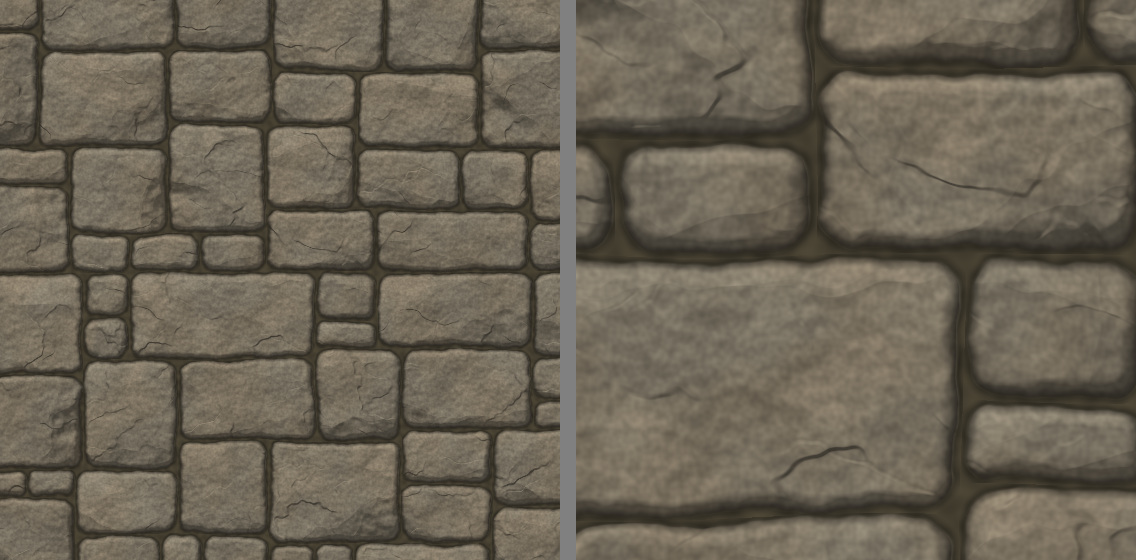
Left, the full canvas; right, a detail of the centre.
Write a three.js fragment shader that draws this texture.

```glsl
// Rough grey-brown stone wall: irregular bevelled blocks with dark recessed joints.
varying vec2 vUv;

const vec2  GRID = vec2(5.0, 7.2);            // block lattice across the canvas
const float WALL_MIN = 0.16;                  // range of each joint inside its cell
const float WALL_MAX = 0.84;
const float HALF_JOINT = 0.0034;
const float CORNER_RADIUS = 0.021;
const float BEVEL_WIDTH = 0.0115;
const float BEVEL_HEIGHT = 0.0056;
const float LEDGE_HEIGHT = 0.0013;
const float CHIP_SLOPE = 0.17;
const float MIN_SHADE = 0.62;
const vec3  WARM_STONE = vec3(0.477, 0.436, 0.369);
const vec3  GREY_STONE = vec3(0.459, 0.430, 0.374);
const vec3  MORTAR = vec3(0.238, 0.217, 0.168);
const vec3  LIGHT = vec3(-0.16, 0.54, 0.82);

struct Stone { vec2 center; vec2 halfSize; vec2 seed; };

vec2 hash2(vec2 p) {
  vec3 h = fract(p.xyx * vec3(0.1031, 0.1030, 0.0973));
  h += dot(h, h.yzx + 33.33);
  return fract((h.xx + h.yz) * h.zy);
}

float corner(vec2 cell, vec2 offset) {
  float angle = 6.2832 * hash2(cell).x;
  return dot(vec2(cos(angle), sin(angle)), offset);
}

// Gradient noise, roughly -0.7 to 0.7
float noise(vec2 p) {
  vec2 i = floor(p), f = p - i;
  vec2 u = f * f * f * (f * (f * 6.0 - 15.0) + 10.0);
  vec2 e = vec2(1.0, 0.0);
  return mix(mix(corner(i, f), corner(i + e, f - e), u.x),
             mix(corner(i + e.yx, f - e.yx), corner(i + e.xx, f - e.xx), u.x), u.y);
}

float fbm(vec2 p) {
  float sum = 0.0, amp = 1.0;
  for (int i = 0; i < 4; i++) {
    sum += amp * noise(p);
    p = mat2(1.6, 1.2, -1.2, 1.6) * p + 5.3;
    amp *= 0.5;
  }
  return sum;
}

vec2 wall(vec2 cell) { return cell + mix(vec2(WALL_MIN), vec2(WALL_MAX), hash2(cell + 71.0)); }

// Even cells hold a vertical joint, odd cells a horizontal one; each block surrounds a lattice corner
Stone findStone(vec2 uv) {
  vec2 g = uv * GRID + 20.0, c = floor(g), side;
  if (mod(c.x + c.y, 2.0) < 0.5) {
    side.x = step(wall(c).x, g.x);
    side.y = step(wall(c + vec2(2.0 * side.x - 1.0, 0.0)).y, g.y);
  } else {
    side.y = step(wall(c).y, g.y);
    side.x = step(wall(c + vec2(0.0, 2.0 * side.y - 1.0)).x, g.x);
  }
  vec2 v = c + side;
  vec2 ll = wall(v - 1.0), lr = wall(v - vec2(0.0, 1.0));
  vec2 ul = wall(v - vec2(1.0, 0.0)), ur = wall(v);
  bool even = mod(v.x + v.y, 2.0) < 0.5;
  vec2 lo = even ? vec2(ll.x, lr.y) : vec2(ul.x, ll.y);
  vec2 hi = even ? vec2(ur.x, ul.y) : vec2(lr.x, ur.y);

  // Split blocks that are too long or too tall
  vec2 size = (hi - lo) / GRID, id = v;
  vec2 cut = mix(lo, hi, 0.36 + 0.28 * hash2(v + 9.0));
  if (size.x > 2.5 * size.y) {
    if (g.x < cut.x) hi.x = cut.x; else { lo.x = cut.x; id.x += 50.0; }
  } else if (size.y > 1.2 * size.x) {
    if (g.y < cut.y) hi.y = cut.y; else { lo.y = cut.y; id.y += 50.0; }
  }
  return Stone(((lo + hi) * 0.5 - 20.0) / GRID, (hi - lo) * 0.5 / GRID, hash2(id) * 40.0);
}

// Signed distance to the ragged rounded outline, negative inside
float outline(vec2 p, Stone s) {
  vec2 b = s.halfSize - HALF_JOINT;
  float r = min(CORNER_RADIUS, 0.6 * min(b.x, b.y));
  vec2 q = abs(p - s.center) - b + r;
  float d = length(max(q, 0.0)) + min(max(q.x, q.y), 0.0) - r;
  return d + 0.0055 * noise(p * 21.0 + s.seed) + 0.0022 * noise(p * 70.0 + s.seed);
}

// Broken ledges: x is the height, y the darkness of the crack along it
vec2 ledges(vec2 p, Stone s) {
  vec2 sum = vec2(0.0);
  float jag = 0.14 * noise(p * 33.0 + s.seed) + 0.06 * noise(p * 80.0);
  for (int i = 0; i < 2; i++) {
    float k = 1.0 + 0.7 * float(i);
    vec2 q = p * k + s.seed * k;
    float n = noise(q * vec2(6.5, 8.5)) + jag;
    float mask = smoothstep(-0.12, 0.25, noise(q * 8.0 - 17.0)) / k;
    sum += mask * vec2(smoothstep(-0.022, 0.022, n), 1.0 - smoothstep(0.0, 0.04, abs(n + 0.01)));
  }
  return sum;
}

float height(vec2 p, Stone s) {
  float t = clamp(-outline(p, s) / BEVEL_WIDTH, 0.0, 1.0);
  float h = BEVEL_HEIGHT * t * (2.0 - t) + LEDGE_HEIGHT * ledges(p, s).x;
  h += 0.0042 * fbm(p * 12.0 + s.seed.yx) + 0.0006 * noise(p * 100.0);
  // Flat chips knocked off the sides
  vec2 rel = (p - s.center) / s.halfSize;
  float rough = 0.32 * noise(p * 13.0 + s.seed) + 0.12 * noise(p * 42.0);
  for (int i = 0; i < 4; i++) {
    vec2 rnd = hash2(s.seed + float(i) * 3.7);
    float a = 6.2832 * rnd.x;
    float over = dot(rel, vec2(cos(a), sin(a))) - 0.4 - 0.45 * rnd.y + rough;
    h -= CHIP_SLOPE * min(s.halfSize.x, s.halfSize.y) * max(over, 0.0);
  }
  return h;
}

void main() {
  vec2 p = vUv + 0.006 * vec2(noise(vUv * 7.0), noise(vUv * 7.0 + 31.0));
  Stone s = findStone(p);
  float d = outline(p, s);

  // Relief lit from above
  vec2 e = vec2(0.001, 0.0);
  float h = height(p, s);
  vec2 slope = vec2(height(p + e, s) - h, height(p + e.yx, s) - h) / e.x;
  vec3 light = normalize(LIGHT);
  float shade = max(dot(normalize(vec3(-slope, 1.0)), light) / light.z, MIN_SHADE);

  // Mottled stone, darkened at the rim and along cracks
  vec3 stone = mix(GREY_STONE, WARM_STONE, smoothstep(-0.4, 0.4, fbm(p * 9.0 + 13.0)));
  stone *= 0.97 + 0.06 * hash2(s.seed).y + 0.09 * fbm(p * 26.0);
  stone *= 1.0 + 0.10 * noise(p * 140.0) + 0.11 * noise(p * 260.0);
  stone *= shade * (1.0 - 0.11 * ledges(p, s).y) * mix(0.66, 1.0, smoothstep(0.0, 0.0055, -d));

  vec3 mortar = MORTAR * (mix(0.82, 1.15, smoothstep(0.0, 0.006, d)) + 0.25 * noise(p * 90.0));
  gl_FragColor = vec4(mix(stone, mortar, smoothstep(-0.0016, 0.0016, d)), 1.0);
}
```
